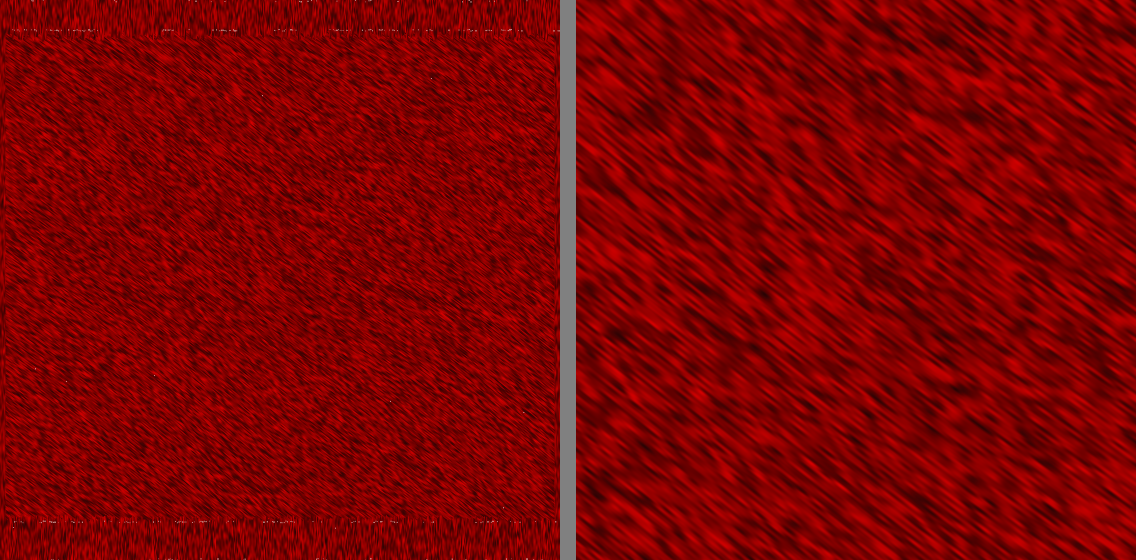
Left: the whole. Right: its middle third, enlarged.
This texture is drawn by a Shadertoy shader. Its source:

```glsl
const float FUR_ANGLE = -0.66;                  // lean of the main pile, radians
const vec2 HAIR_SCALE = vec2(92.0, 540.0);      // hairs per canvas: along, across
const vec2 CLUMP_SCALE = vec2(110.0, 250.0);
const float HAIR_CONTRAST = 0.48;
const float CLUMP_CONTRAST = 0.24;
const float MEAN_RED = 0.508;
const float TOP_SEAM = 0.946;
const float BOTTOM_SEAM = 0.068;
const float SIDE_WIDTH = 0.010;
const float SPECK_CELLS = 24.0;
const float SPECK_SHARE = 0.018;
const float SPECK_RADIUS = 0.0015;
const float SEAM_RADIUS = 0.0018;
const float SEAM_DOTS = 330.0;
const vec3 SPECK_COLOR = vec3(0.82, 0.62, 0.60);

float hash(vec2 p) {
    return fract(sin(dot(p, vec2(127.1, 311.7))) * 43758.5453);
}

// One row of smooth noise, shifted at random so that hair ends never line up
float strand(float row, float x) {
    x += 17.0 * hash(vec2(row, 3.7));
    float cell = floor(x);
    return mix(hash(vec2(cell, row)), hash(vec2(cell + 1.0, row)),
               smoothstep(0.0, 1.0, x - cell));
}

float streaks(vec2 p) {
    float row = floor(p.y);
    return mix(strand(row, p.x), strand(row + 1.0, p.x),
               smoothstep(0.0, 1.0, p.y - row));
}

// Red level of a pile whose hairs run along the x axis of p
float furTone(vec2 p) {
    float hair = streaks(p * HAIR_SCALE) - 0.5;
    float clump = streaks(p * CLUMP_SCALE + 531.0) - 0.5;
    return MEAN_RED + HAIR_CONTRAST * hair + CLUMP_CONTRAST * clump;
}

// Broken line of pale dots along a horizontal seam
float seamSpecks(vec2 uv, float height, float density) {
    float cell = floor(uv.x * SEAM_DOTS);
    float cluster = hash(vec2(floor(uv.x * 45.0), height * 91.0));
    float chance = density * smoothstep(0.25, 0.95, cluster);
    float lit = step(hash(vec2(cell, height * 57.0)), chance);
    float brightness = mix(0.3, 1.0, hash(vec2(cell, height * 23.0)));
    float wobble = (hash(vec2(cell, 8.3)) - 0.5) * 0.003;
    float across = abs(uv.y - height - wobble);
    float along = abs(fract(uv.x * SEAM_DOTS) - 0.5);
    float dash = 1.0 - smoothstep(0.35, 0.5, along);
    return lit * brightness * dash * (1.0 - smoothstep(0.3, 1.0, across / SEAM_RADIUS));
}

// Rare single pale dots over the whole pile
float looseSpecks(vec2 uv) {
    vec2 cell = floor(uv * SPECK_CELLS);
    vec2 jitter = vec2(hash(cell + 2.3), hash(cell + 7.9));
    vec2 center = (cell + 0.1 + 0.8 * jitter) / SPECK_CELLS;
    float dist = length(uv - center);
    float lit = step(hash(cell + 13.1), SPECK_SHARE);
    return lit * (1.0 - smoothstep(0.4, 1.0, dist / SPECK_RADIUS));
}

void mainImage(out vec4 fragColor, in vec2 fragCoord) {
    vec2 uv = fragCoord / iResolution.xy;

    // Leaning pile, with a slight slow sway
    vec2 swayed = uv + 0.004 * sin(uv.yx * vec2(13.0, 11.0) + vec2(0.4, 2.1));
    vec2 along = vec2(cos(FUR_ANGLE), sin(FUR_ANGLE));
    vec2 across = vec2(-along.y, along.x);
    float leaning = furTone(vec2(dot(swayed, along), dot(swayed, across)));

    // Upright pile in the bands and along the sides, with a ragged border
    float upright = furTone(uv.yx + 2.0);
    float ragged = 0.022 * streaks(uv.yx * vec2(60.0, 300.0));
    float inBand = min(TOP_SEAM - ragged - uv.y, uv.y - BOTTOM_SEAM - ragged * 0.6);
    float inSide = min(uv.x, 1.0 - uv.x) - SIDE_WIDTH;
    float body = smoothstep(-0.002, 0.002, min(inBand, inSide));
    float tone = clamp(mix(upright, leaning, body), 0.04, 0.95);

    // Deep shadows keep a trace of grey
    float shadow = 0.012 * (1.0 - smoothstep(0.22, 0.38, tone));
    vec3 color = vec3(tone, shadow, shadow);

    // Pale specks on the seams, the outer edges and the pile
    float specks = seamSpecks(uv, TOP_SEAM, 0.7);
    specks = max(specks, seamSpecks(uv, BOTTOM_SEAM, 0.6));
    specks = max(specks, seamSpecks(uv, 0.998, 0.25));
    specks = max(specks, seamSpecks(uv, 0.001, 0.2));
    specks = max(specks, looseSpecks(uv));
    color = mix(color, SPECK_COLOR, 0.85 * specks);

    fragColor = vec4(color, 1.0);
}
```
